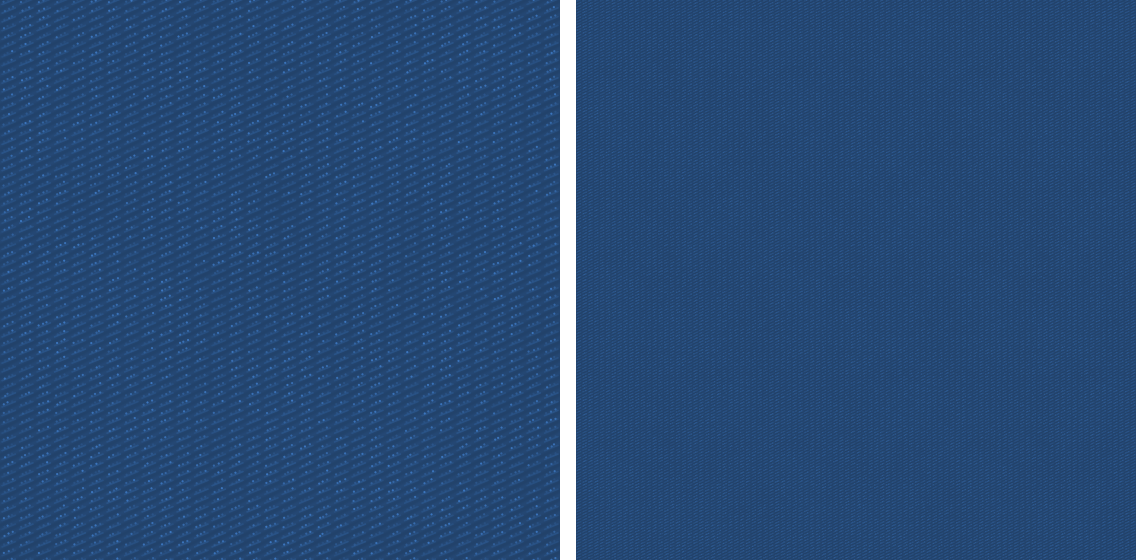
Left: one tile. Right: repeated 3 by 3.
Reproduce this texture procedurally as a WebGL 1 fragment shader.

```glsl
precision highp float;

uniform vec2 u_resolution;

float hash(vec2 p) {
    return fract(sin(dot(p, vec2(127.1, 311.7))) * 43758.5453);
}

// Value noise that wraps after a whole number of cells
float wrapNoise(vec2 p, float period) {
    vec2 i = floor(p);
    vec2 f = fract(p);
    f = f * f * (3.0 - 2.0 * f);
    vec2 a = mod(i, period);
    vec2 b = mod(i + 1.0, period);
    return mix(mix(hash(a), hash(vec2(b.x, a.y)), f.x),
               mix(hash(vec2(a.x, b.y)), hash(b), f.x), f.y);
}

// Distance to a segment
float segment(vec2 p, vec2 a, vec2 b) {
    vec2 ab = b - a;
    return length(p - a - ab * clamp(dot(p - a, ab) / dot(ab, ab), 0.0, 1.0));
}

void main() {
    vec2 uv = gl_FragCoord.xy / u_resolution;

    // Twill cells: 32 columns, 64 rows, each column a full row higher
    vec2 grid = uv * vec2(32.0, 64.0);
    grid.y -= grid.x;
    vec2 cell = floor(grid);
    vec2 f = fract(grid);
    vec2 id = mod(vec2(cell.x, cell.y + cell.x), vec2(32.0, 64.0));

    // Undo the shear so that distances are round, in row heights
    vec2 local = vec2(2.0 * f.x, f.y + f.x);

    vec3 shadeBlue = vec3(0.132, 0.258, 0.415);
    vec3 baseBlue = vec3(0.143, 0.280, 0.455);
    vec3 threadBlue = vec3(0.165, 0.335, 0.545);
    vec3 fleckBlue = vec3(0.235, 0.465, 0.750);

    // Continuous diagonal ribs
    float rib = 0.5 + 0.5 * cos(6.2832 * (f.y - 0.42));
    vec3 color = mix(shadeBlue, baseBlue, 0.1 + 0.9 * rib);

    // Slanted thread
    float thread = segment(local, vec2(0.25, 0.5), vec2(1.75, 1.1));
    color = mix(color, threadBlue, (0.5 + 0.35 * hash(id)) * smoothstep(0.16, 0.03, thread));

    // Bright flecks, uneven from cell to cell
    for (int i = 0; i < 3; i++) {
        float k = float(i);
        vec2 jitter = vec2(hash(id + 17.0 * k + 3.0), hash(id + 29.0 * k + 7.0)) - 0.5;
        vec2 center = vec2(0.5 + 0.45 * k, 0.78 + 0.2 * k);
        float strength = 0.15 + 0.85 * pow(hash(id + 41.0 * k + 11.0), 1.5);
        float fleck = length(local - center - jitter * vec2(0.2, 0.1));
        color = mix(color, fleckBlue, strength * smoothstep(0.19, 0.05, fleck));
    }

    // Faint broad wear
    color *= 0.99 + 0.02 * wrapNoise(uv * 8.0, 8.0);

    gl_FragColor = vec4(color, 1.0);
}
```
